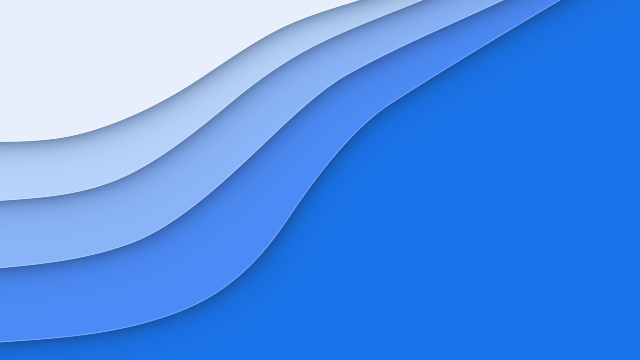
Write a Shadertoy shader that draws this background.

```glsl
const vec3 BASE_BLUE   = vec3(0.102, 0.451, 0.910);
const vec3 STRONG_BLUE = vec3(0.298, 0.545, 0.961);
const vec3 MID_BLUE    = vec3(0.541, 0.706, 0.973);
const vec3 PALE_BLUE   = vec3(0.714, 0.827, 0.982);
const vec3 ICE_WHITE   = vec3(0.906, 0.933, 0.988);
const vec3 SHADOW_TINT = vec3(0.07, 0.16, 0.32);

const float SHADOW_STRENGTH = 0.42;
const float SHADOW_WIDTH    = 0.026;
const float RIM_STRENGTH    = 0.28;
const float RIM_WIDTH       = 0.0022;

// Edge knots: x, height, slope, in units of the canvas height
const int KNOTS = 5;
const vec3 ICE_EDGE[KNOTS] = vec3[KNOTS](
    vec3(0.0, 0.606, 0.0), vec3(0.231, 0.630, 0.27), vec3(0.556, 0.782, 0.66),
    vec3(0.810, 0.935, 0.43), vec3(1.0, 1.0, 0.31));
const vec3 PALE_EDGE[KNOTS] = vec3[KNOTS](
    vec3(0.0, 0.442, 0.07), vec3(0.3125, 0.495, 0.38), vec3(0.648, 0.720, 0.83),
    vec3(0.880, 0.875, 0.50), vec3(1.176, 1.0, 0.41));
const vec3 MID_EDGE[KNOTS] = vec3[KNOTS](
    vec3(0.0, 0.255, 0.09), vec3(0.359, 0.322, 0.36), vec3(0.694, 0.5625, 0.94),
    vec3(0.972, 0.796, 0.55), vec3(1.400, 1.0, 0.47));
const vec3 STRONG_EDGE[KNOTS] = vec3[KNOTS](
    vec3(0.0, 0.0486, 0.07), vec3(0.4167, 0.1065, 0.29), vec3(0.7986, 0.389, 1.5),
    vec3(1.088, 0.713, 0.64), vec3(1.558, 1.0, 0.59));

// Height and slope of the cubic Hermite span from a to b
vec2 hermite(float x, vec3 a, vec3 b) {
    float span = b.x - a.x;
    float t = (x - a.x) / span;
    float rise = b.y - a.y;
    float c1 = a.z * span;
    float c2 = 3.0 * rise - (2.0 * a.z + b.z) * span;
    float c3 = (a.z + b.z) * span - 2.0 * rise;
    return vec2(a.y + t * (c1 + t * (c2 + t * c3)),
                (c1 + t * (2.0 * c2 + 3.0 * t * c3)) / span);
}

// Approximate distance to an edge, positive below it
float edgeDistance(vec2 p, vec3 knots[KNOTS]) {
    vec3 last = knots[KNOTS - 1];
    vec2 edge = vec2(last.y + last.z * (p.x - last.x), last.z);
    for (int i = 0; i < KNOTS - 1; i++) {
        if (p.x >= knots[i].x && p.x < knots[i + 1].x) {
            edge = hermite(p.x, knots[i], knots[i + 1]);
        }
    }
    return (edge.x - p.y) / sqrt(1.0 + edge.y * edge.y);
}

// Lay one sheet with a soft shadow and a fine light rim
vec3 addSheet(vec3 below, vec3 sheet, float dist, float pixel) {
    float shadow = SHADOW_STRENGTH * exp(-max(dist, 0.0) / SHADOW_WIDTH);
    float cover = 1.0 - smoothstep(-0.5 * pixel, 0.5 * pixel, dist);
    float rim = RIM_STRENGTH * (1.0 - smoothstep(0.0, RIM_WIDTH + pixel, abs(dist)));
    vec3 shaded = mix(below, SHADOW_TINT, shadow);
    return mix(shaded, mix(sheet, vec3(1.0), rim), cover);
}

void mainImage(out vec4 fragColor, in vec2 fragCoord) {
    vec2 p = fragCoord / iResolution.y;
    float pixel = 1.0 / iResolution.y;

    // Sheets from the lowest to the topmost
    vec3 color = BASE_BLUE;
    color = addSheet(color, STRONG_BLUE, edgeDistance(p, STRONG_EDGE), pixel);
    color = addSheet(color, MID_BLUE, edgeDistance(p, MID_EDGE), pixel);
    color = addSheet(color, PALE_BLUE, edgeDistance(p, PALE_EDGE), pixel);
    color = addSheet(color, ICE_WHITE, edgeDistance(p, ICE_EDGE), pixel);

    fragColor = vec4(color, 1.0);
}
```
